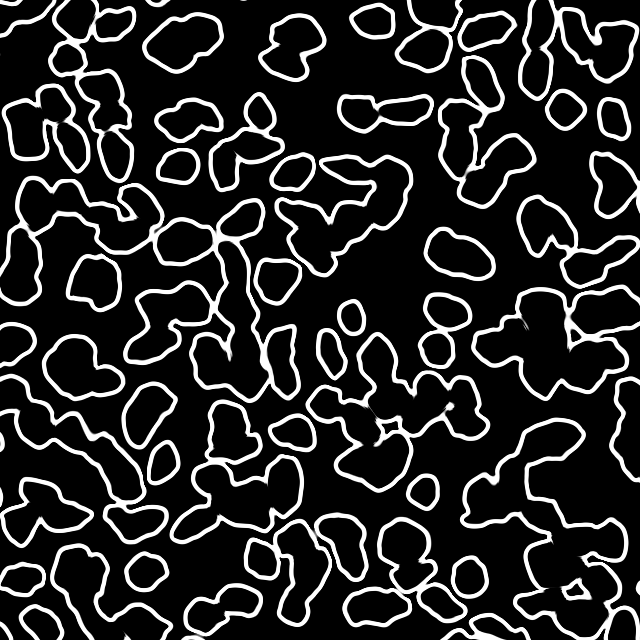
Write a WebGL 1 fragment shader that draws this pattern.

```glsl
precision highp float;
// White outlines of scattered, partly merged cell blobs on black.
uniform vec2 u_resolution;

const float GRID = 14.0;          // blob sites per canvas side
const float LINE_WIDTH = 0.0068;
const float MERGE = 0.010;        // rounding of the necks between blobs
const float STEP = 0.0015;        // offset for the slope estimate
const vec3 BACKGROUND = vec3(0.0);
const vec3 OUTLINE = vec3(1.0);

float hash(vec2 p) {
  return fract(sin(dot(p, vec2(127.1, 311.7))) * 43758.5453);
}

vec2 hash2(vec2 p) {
  return vec2(hash(p), hash(p + 57.3));
}

float valueNoise(vec2 p) {
  vec2 i = floor(p);
  vec2 f = fract(p);
  f = f * f * (3.0 - 2.0 * f);
  float low = mix(hash(i), hash(i + vec2(1.0, 0.0)), f.x);
  float high = mix(hash(i + vec2(0.0, 1.0)), hash(i + 1.0), f.x);
  return mix(low, high, f.y);
}

// Bends the plane so that the blobs become irregular.
vec2 warp(vec2 p, float scale, float amount) {
  vec2 n = vec2(valueNoise(p * scale), valueNoise(p * scale + 41.7));
  return p + amount * (n - 0.5);
}

vec2 rotate(vec2 p, float angle) {
  float c = cos(angle);
  float s = sin(angle);
  return vec2(c * p.x + s * p.y, c * p.y - s * p.x);
}

// Approximate signed distance to an ellipse.
float ellipse(vec2 p, vec2 radii) {
  float k0 = length(p / radii);
  float k1 = length(p / (radii * radii));
  return k0 * (k0 - 1.0) / max(k1, 0.000001);
}

float smoothMin(float a, float b, float k) {
  float h = max(k - abs(a - b), 0.0) / k;
  return min(a, b) - 0.25 * h * h * k;
}

// Chance that a site holds a blob: sparser toward the upper right.
float density(vec2 p) {
  float sparse = smoothstep(0.0, 0.35, p.y + 0.45 * p.x - 0.85);
  return mix(0.92, 0.62, sparse);
}

// Signed distance to the blob of one grid site.
float siteBlob(vec2 p, vec2 site) {
  vec2 center = (site + 0.06 + 0.88 * hash2(site + 3.1)) / GRID;
  if (hash(site + 19.7) > density(center)) return 1.0;
  vec2 size = hash2(site + 71.9);
  vec2 radii = vec2(mix(0.027, 0.046, size.x), mix(0.019, 0.032, size.y));
  float angle = -0.6 + 2.6 * (hash(site + 33.3) - 0.5);
  return ellipse(rotate(p - center, angle), radii);
}

// Union of all blobs near the point.
float blobField(vec2 p) {
  vec2 q = warp(warp(p, 24.0, 0.018), 60.0, 0.006);
  vec2 home = floor(q * GRID);
  float d = 1.0;
  for (int y = -1; y <= 1; y++) {
    for (int x = -1; x <= 1; x++) {
      vec2 site = home + vec2(float(x), float(y));
      d = smoothMin(d, siteBlob(q, site), MERGE);
    }
  }
  return d;
}

// Distance to the contour, corrected by slope to keep the line even.
float contourDistance(vec2 p) {
  float d = blobField(p);
  float dx = blobField(p + vec2(STEP, 0.0)) - d;
  float dy = blobField(p + vec2(0.0, STEP)) - d;
  float slope = length(vec2(dx, dy)) / STEP;
  return abs(d) / clamp(slope, 0.6, 1.7);
}

void main() {
  float side = min(u_resolution.x, u_resolution.y);
  vec2 p = gl_FragCoord.xy / side;
  float edge = 0.6 / side;
  float halfWidth = 0.5 * LINE_WIDTH;
  float d = contourDistance(p);
  float line = 1.0 - smoothstep(halfWidth - edge, halfWidth + edge, d);
  gl_FragColor = vec4(mix(BACKGROUND, OUTLINE, line), 1.0);
}
```
